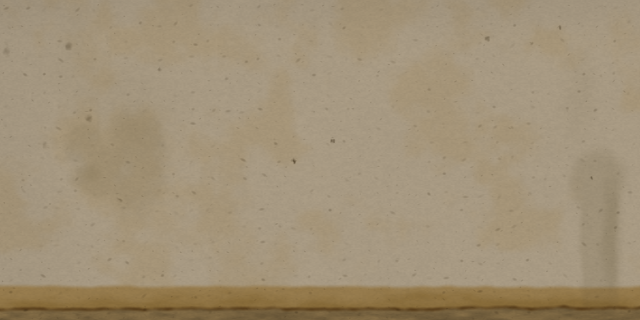
Write a Shadertoy shader that draws this texture.

```glsl
// Aged paper with faint water stains and specks, above a brown glue band and a worn lower edge.

const vec3 PAPER = vec3(0.655, 0.600, 0.510);
const vec3 BAND = vec3(0.585, 0.480, 0.300);
const vec3 BAND_LOW = vec3(0.525, 0.415, 0.220);
const vec3 EDGE_LINE = vec3(0.340, 0.235, 0.100);
const vec3 BACKING = vec3(0.460, 0.380, 0.245);
const vec3 STAIN_TINT = vec3(0.875, 0.865, 0.820);
const vec3 WARM_TINT = vec3(0.985, 0.965, 0.915);
const vec3 SPECK_TINT = vec3(0.54, 0.50, 0.42);
const float BAND_TOP = 0.104;
const float BAND_BOTTOM = 0.035;
const float GRAIN = 0.036;

// Main specks: position, radius, strength
const int SPOT_COUNT = 11;
const vec4 SPOTS[SPOT_COUNT] = vec4[](
    vec4(0.919, 0.495, 0.008, 0.95), vec4(1.039, 0.560, 0.007, 0.70),
    vec4(0.214, 0.857, 0.014, 0.42), vec4(0.279, 0.630, 0.014, 0.42),
    vec4(1.849, 0.443, 0.008, 0.65), vec4(1.523, 0.880, 0.009, 0.50),
    vec4(1.750, 0.914, 0.007, 0.60), vec4(0.021, 0.839, 0.014, 0.26),
    vec4(0.375, 0.375, 0.009, 0.42), vec4(0.141, 0.549, 0.011, 0.24),
    vec4(0.500, 0.781, 0.008, 0.42));

float hash(vec2 p) {
    vec3 q = fract(vec3(p.xyx) * 0.1031);
    q += dot(q, q.yzx + 33.33);
    return fract((q.x + q.y) * q.z);
}

float noise(vec2 p) {
    vec2 i = floor(p), f = fract(p);
    f = f * f * (3.0 - 2.0 * f);
    return mix(mix(hash(i), hash(i + vec2(1, 0)), f.x),
               mix(hash(i + vec2(0, 1)), hash(i + vec2(1, 1)), f.x), f.y);
}

float fbm(vec2 p) {
    float sum = 0.0, amp = 0.5;
    for (int i = 0; i < 4; i++) {
        sum += amp * noise(p);
        p = p * 2.03 + 17.1;
        amp *= 0.5;
    }
    return sum;
}

// Soft ellipse, 1 inside and 0 outside
float blob(vec2 p, vec2 center, vec2 radius, float soft) {
    return 1.0 - smoothstep(1.0 - soft, 1.0 + soft, length((p - center) / radius));
}

float stains(vec2 p) {
    vec2 q = p + 0.07 * (vec2(fbm(p * 9.0), fbm(p * 9.0 + 40.0)) - 0.47);
    // Left patch: overlapping washes share one level
    float wash = max(blob(q, vec2(0.25, 0.55), vec2(0.060, 0.065), 0.25),
                     blob(q, vec2(0.31, 0.46), vec2(0.080, 0.070), 0.30));
    wash = max(wash, blob(q, vec2(0.43, 0.49), vec2(0.100, 0.160), 0.35));
    float s = 0.36 * wash;
    s += 0.18 * blob(q, vec2(0.40, 0.66), vec2(0.150, 0.130), 0.70);
    s += 0.38 * blob(q, vec2(0.295, 0.465), vec2(0.036, 0.024), 0.70);
    s += 0.16 * blob(q, vec2(0.23, 0.80), vec2(0.060, 0.120), 0.80);
    // Right run: round head, narrower stem, darker right side
    vec2 r = mix(p, q, 0.5);
    float stem = smoothstep(0.070, 0.045, abs(r.x - 1.873)) * smoothstep(0.47, 0.37, r.y);
    s += 0.50 * max(stem, blob(r, vec2(1.870, 0.435), vec2(0.080, 0.090), 0.30));
    s += 0.45 * blob(r, vec2(1.913, 0.260), vec2(0.028, 0.160), 0.70);
    s += 0.20 * blob(q, vec2(1.810, 0.690), vec2(0.055, 0.120), 0.70);
    return min(s, 1.2);
}

// Soft short fibres, one candidate per cell
float flecks(vec2 p, float cells) {
    vec2 g = p * cells, id = floor(g);
    vec2 d = fract(g) - 0.3 - 0.4 * vec2(hash(id + 3.7), hash(id + 9.2));
    float a = 1.6 * hash(id + 31.8) - 0.8;
    d = mat2(cos(a), sin(a), -sin(a), cos(a)) * d;
    float reach = length(d * vec2(mix(3.5, 7.0, hash(id + 21.4)), 8.0));
    return step(0.5, hash(id)) * mix(0.06, 0.34, pow(hash(id + 5.5), 2.0)) * smoothstep(1.0, 0.1, reach);
}

float spots(vec2 p) {
    float sum = 0.0;
    vec2 q = p + 0.008 * (vec2(noise(p * 110.0), noise(p * 110.0 + 50.0)) - 0.5);
    for (int i = 0; i < SPOT_COUNT; i++) {
        vec4 s = SPOTS[i];
        sum = max(sum, s.w * smoothstep(s.z * 1.2, 0.0, length((q - s.xy) * vec2(1.1, 0.9))));
    }
    return sum;
}

void mainImage(out vec4 fragColor, in vec2 fragCoord) {
    vec2 p = fragCoord / iResolution.y;
    float cloud = fbm(p * 4.0) - 0.47;
    float grain = noise(p * vec2(170.0, 250.0)) + 0.6 * noise(p * vec2(65.0, 130.0) + 60.0) - 0.8;

    // Paper, a little dimmer at the top and left
    vec3 color = PAPER * (1.0 + 0.025 * cloud);
    color *= mix(vec3(1.0), WARM_TINT, smoothstep(0.42, 0.68, fbm(p * 7.0 + 80.0)));
    color *= 1.0 - 0.035 * smoothstep(0.85, 1.0, p.y) - 0.03 * smoothstep(0.3, 0.0, p.x);
    float stain = stains(p);
    color *= mix(vec3(1.0), STAIN_TINT, stain);

    // Glue band with a soft, uneven tone
    float top = BAND_TOP + 0.006 * (noise(vec2(p.x * 25.0, 2.0)) - 0.5);
    float tone = smoothstep(BAND_BOTTOM, BAND_TOP, p.y + 0.10 * (fbm(p * vec2(9.0, 26.0)) - 0.47));
    vec3 band = mix(BAND_LOW, BAND, tone) * (1.0 - 0.10 * stain);
    color = mix(color, band, smoothstep(0.009, -0.009, p.y - top));

    // Worn edge and backing
    float rim = BAND_BOTTOM + 0.003 * (p.x - 1.0) + 0.016 * (fbm(vec2(p.x * 12.0, 7.0)) - 0.47);
    vec3 backing = BACKING * (1.0 + 0.40 * (fbm(p * vec2(18.0, 60.0)) - 0.47));
    color = mix(color, backing, smoothstep(0.004, -0.004, p.y - rim));
    float line = smoothstep(0.010, 0.0, abs(p.y - rim));
    color = mix(color, EDGE_LINE, line * mix(0.35, 1.0, noise(vec2(p.x * 38.0, 4.0))));

    // Grain and specks
    color *= 1.0 + GRAIN * grain;
    float speck = max(spots(p), max(flecks(p, 19.0), 0.7 * flecks(p + 5.3, 34.0)));
    fragColor = vec4(color * mix(vec3(1.0), SPECK_TINT, speck), 1.0);
}
```
